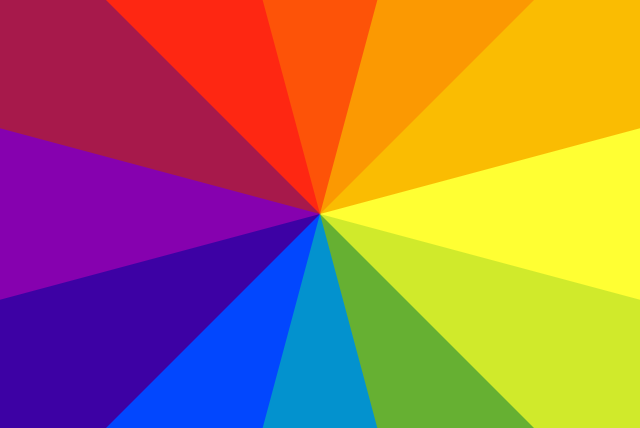
Give the GLSL for this background, as a WebGL 1 fragment shader.

```glsl
precision highp float;

// A twelve-sector painter's colour wheel fanning out from the canvas centre.
// Each sector is a wedge distance function; the wedges' edge coverages are
// blended and normalised, so every ray and the hub stay smooth.

#define SECTORS 12
#define HUB vec2(0.5, 0.5)
#define FIRST_AXIS 0.0
#define EDGE_PIXELS 1.0

uniform vec2 u_resolution;

const float TAU = 6.283185;

// Hues counter-clockwise, starting with the sector that points right
vec3 wheelColor(int sector) {
    if (sector == 0) return vec3(1.0, 1.0, 0.2);         // yellow
    if (sector == 1) return vec3(0.98, 0.737, 0.008);    // amber
    if (sector == 2) return vec3(0.984, 0.6, 0.008);     // orange
    if (sector == 3) return vec3(0.992, 0.325, 0.031);   // vermilion
    if (sector == 4) return vec3(0.996, 0.153, 0.071);   // red
    if (sector == 5) return vec3(0.655, 0.098, 0.294);   // crimson
    if (sector == 6) return vec3(0.525, 0.004, 0.686);   // purple
    if (sector == 7) return vec3(0.239, 0.004, 0.643);   // indigo
    if (sector == 8) return vec3(0.008, 0.278, 0.996);   // blue
    if (sector == 9) return vec3(0.012, 0.573, 0.808);   // cyan blue
    if (sector == 10) return vec3(0.4, 0.69, 0.196);     // green
    return vec3(0.816, 0.918, 0.169);                    // lime
}

// Signed distance to the sides of a wedge at the origin, positive inside
float wedgeDistance(vec2 p, float axisAngle, float halfAngle) {
    vec2 axis = vec2(cos(axisAngle), sin(axisAngle));
    float along = dot(p, axis);
    float across = abs(axis.x * p.y - axis.y * p.x);
    return along * sin(halfAngle) - across * cos(halfAngle);
}

void main() {
    vec2 p = (gl_FragCoord.xy - HUB * u_resolution) / u_resolution.y;
    float edgeWidth = EDGE_PIXELS / u_resolution.y;
    float sectorAngle = TAU / float(SECTORS);

    // Blend the sectors by coverage
    vec3 color = vec3(0.0);
    float total = 0.0;
    for (int i = 0; i < SECTORS; i++) {
        float axisAngle = FIRST_AXIS + float(i) * sectorAngle;
        float d = wedgeDistance(p, axisAngle, 0.5 * sectorAngle);
        float coverage = clamp(0.5 + d / edgeWidth, 0.0, 1.0);
        color += wheelColor(i) * coverage;
        total += coverage;
    }

    gl_FragColor = vec4(color / max(total, 0.001), 1.0);
}
```
